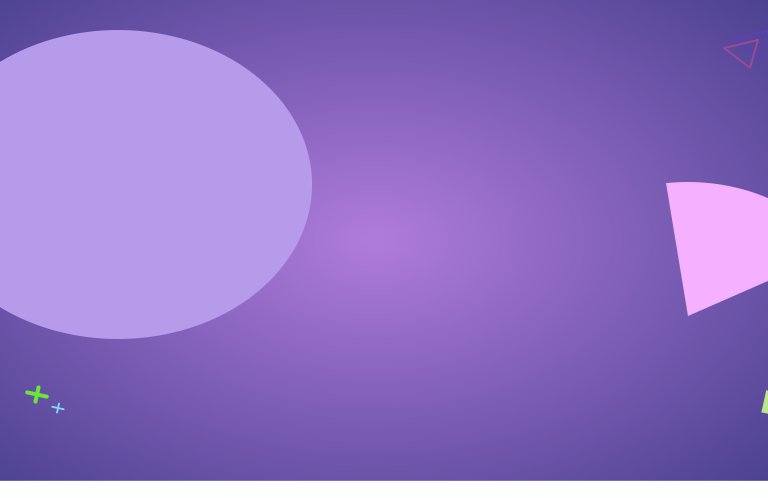
This background is drawn by a WebGL 1 fragment shader. Its source:

```glsl
precision highp float;
// Flat geometric shapes over a violet glow: a lilac ellipse, a pink wedge,
// outlined triangles, plus marks and a tilted tile above a white bottom strip.
// Each shape is a distance function, painted in order with a soft pixel edge.

uniform vec2 u_resolution;

const float ASPECT = 1.5422;   // design width when the height is 1
const float TILT = -0.215;

const vec3 GLOW_INNER = vec3(0.690, 0.486, 0.863);
const vec3 GLOW_OUTER = vec3(0.302, 0.259, 0.573);
const vec3 LILAC = vec3(0.710, 0.608, 0.914);
const vec3 PINK = vec3(0.960, 0.690, 1.000);
const vec3 MAUVE = vec3(0.610, 0.290, 0.590);
const vec3 INDIGO = vec3(0.360, 0.250, 0.720);
const vec3 GREEN = vec3(0.420, 0.900, 0.220);
const vec3 CYAN = vec3(0.500, 0.860, 1.000);
const vec3 LIME = vec3(0.740, 0.900, 0.540);
const vec3 WHITE = vec3(0.990, 1.000, 0.990);

vec2 rotate(vec2 p, float angle) {
  float c = cos(angle), s = sin(angle);
  return vec2(c * p.x + s * p.y, c * p.y - s * p.x);
}

float ellipseDist(vec2 p, vec2 radii) {
  float k = length(p / radii);
  return k * (k - 1.0) / max(length(p / (radii * radii)), 1e-4);
}

float boxDist(vec2 p, vec2 halfSize) {
  vec2 d = abs(p) - halfSize;
  return length(max(d, 0.0)) + min(max(d.x, d.y), 0.0);
}

float segmentDist(vec2 p, vec2 a, vec2 b) {
  vec2 pa = p - a, ba = b - a;
  return length(pa - ba * clamp(dot(pa, ba) / dot(ba, ba), 0.0, 1.0));
}

// Part of an ellipse between two straight sides, given by outward normals
float wedgeDist(vec2 p, vec2 radii, vec2 leftNormal, vec2 rightNormal) {
  float sides = max(dot(p, leftNormal), dot(p, rightNormal));
  return max(ellipseDist(p, radii), sides);
}

// Two crossed strokes with rounded ends
float plusDist(vec2 p, vec2 arms, float radius) {
  float across = segmentDist(p, vec2(-arms.x, 0.0), vec2(arms.x, 0.0));
  float upright = segmentDist(p, vec2(0.0, -arms.y), vec2(0.0, arms.y));
  return min(across, upright) - radius;
}

float triangleOutline(vec2 p, float halfWidth) {
  vec2 a = vec2(-0.040, 0.008);
  vec2 b = vec2(0.028, 0.024);
  vec2 c = vec2(0.012, -0.032);
  float d = min(segmentDist(p, a, b), segmentDist(p, b, c));
  return min(d, segmentDist(p, c, a)) - halfWidth;
}

vec3 paint(vec3 base, vec3 ink, float dist, float pixel) {
  return mix(base, ink, clamp(0.5 - dist / pixel, 0.0, 1.0));
}

void main() {
  vec2 p = gl_FragCoord.xy / u_resolution * vec2(ASPECT, 1.0);
  float pixel = 1.0 / u_resolution.y;

  // Elliptical glow
  float falloff = length((p - vec2(0.751, 0.518)) / vec2(1.09, 0.683));
  vec3 color = mix(GLOW_INNER, GLOW_OUTER, min(falloff, 1.0));

  // Large shapes
  float disc = ellipseDist(p - vec2(0.237, 0.6295), vec2(0.3896, 0.3102));
  color = paint(color, LILAC, disc, pixel);
  float wedge = wedgeDist(p - vec2(1.3815, 0.3655), vec2(0.338, 0.269),
                          vec2(-0.987, -0.163), vec2(0.401, -0.916));
  color = paint(color, PINK, wedge, pixel);

  // Overlapping triangle outlines
  vec2 t = p - vec2(1.494, 0.8957);
  color = paint(color, INDIGO, triangleOutline(t - vec2(0.020, 0.018), 0.0016), pixel);
  color = paint(color, MAUVE, triangleOutline(t, 0.0019), pixel);

  // Tilted small marks
  vec2 large = rotate(p - vec2(0.0743, 0.2078), TILT);
  vec2 small = rotate(p - vec2(0.1165, 0.1807), TILT);
  vec2 tile = rotate(p - vec2(1.5560, 0.1894), TILT);
  color = paint(color, GREEN, plusDist(large, vec2(0.020, 0.0145), 0.0040), pixel);
  color = paint(color, CYAN, plusDist(small, vec2(0.0115, 0.0090), 0.0018), pixel);
  color = paint(color, LIME, boxDist(tile, vec2(0.0227)), pixel);

  // Bottom strip
  color = paint(color, WHITE, p.y - 0.0345, pixel);
  gl_FragColor = vec4(color, 1.0);
}
```
